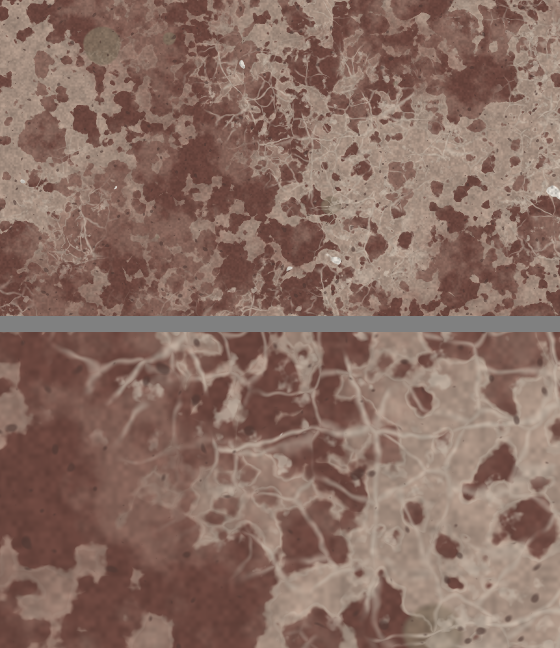
Top: the whole. Bottom: its middle third, enlarged.
A Shadertoy shader for this texture:

```glsl
// Weathered stone: red-brown blotches in tan paste with pale veins and chips.

#define BLOT_SIZE 0.50    // largest blotch radius, in cells
#define BLOT_BIAS 0.001   // shifts blotch coverage
#define EDGE_ROUGH 0.050  // raggedness of blotch outlines
#define EDGE_SOFT 0.0032  // blotch edge softness
#define WARP 0.05         // bending of outlines and veins
#define GRAIN 0.15        // fine sandy contrast
#define VEIN_WIDTH 0.0045 // pale vein width
#define VEIN_AMOUNT 0.75  // pale vein opacity

const vec3 TAN = vec3(0.635, 0.550, 0.495);
const vec3 ROSE = vec3(0.535, 0.415, 0.370);
const vec3 RED = vec3(0.495, 0.365, 0.325);
const vec3 MAROON = vec3(0.400, 0.262, 0.232);
const vec3 OLIVE = vec3(0.490, 0.425, 0.360);
const vec3 CHALK = vec3(0.745, 0.690, 0.635);
const vec3 CHIP = vec3(0.800, 0.780, 0.750);
const vec3 PORE = vec3(0.300, 0.220, 0.200);

vec2 hash2(vec2 p) {
    vec3 q = fract(p.xyx * vec3(0.1031, 0.1030, 0.0973));
    q += dot(q, q.yzx + 33.33);
    return fract((q.xx + q.yz) * q.zy);
}

float noise(vec2 p) {
    vec2 i = floor(p), f = fract(p);
    f = f * f * (3.0 - 2.0 * f);
    vec2 e = vec2(0.0, 1.0);
    return mix(mix(hash2(i).x, hash2(i + e.yx).x, f.x),
               mix(hash2(i + e.xy).x, hash2(i + e.yy).x, f.x), f.y);
}

float fbm(vec2 p) {
    float sum = 0.0, amp = 0.5;
    for (int k = 0; k < 4; k++) {
        sum += amp * noise(p);
        p = mat2(1.6, 1.2, -1.2, 1.6) * p + 13.7;
        amp *= 0.5;
    }
    return sum / 0.9375;
}

// Depth inside the nearest scattered disc; a high rarity leaves few large ones.
float discs(vec2 p, float scale, float size, float rarity) {
    vec2 q = p * scale, cell = floor(q);
    float depth = -1.0;
    for (int y = -1; y <= 1; y++)
    for (int x = -1; x <= 1; x++) {
        vec2 c = cell + vec2(x, y);
        float radius = size * pow(hash2(c + scale * 23.0 + 7.0).y, rarity);
        depth = max(depth, radius - length(c + hash2(c + scale * 17.0) - q));
    }
    return depth / scale;
}

// Thin lines along the borders of cellular noise.
float veins(vec2 p, float scale) {
    vec2 q = p * scale, cell = floor(q);
    float near = 9.0, second = 9.0;
    for (int y = -1; y <= 1; y++)
    for (int x = -1; x <= 1; x++) {
        vec2 c = cell + vec2(x, y);
        float d = length(c + hash2(c + scale * 31.0) - q);
        second = min(second, max(near, d));
        near = min(near, d);
    }
    return 1.0 - smoothstep(0.0, VEIN_WIDTH * 2.0, (second - near) / scale);
}

void mainImage(out vec4 fragColor, in vec2 fragCoord) {
    vec2 p = fragCoord / iResolution.y + 3.0;
    vec2 bend = vec2(fbm(p * 11.0), fbm(p * 11.0 + 41.0)) - 0.5;
    vec2 w = p + WARP * bend;
    float ragged = fbm(p * 32.0) - 0.5;
    float region = fbm(p * 2.6 + 5.0);

    // Tan paste with a broad rosy stain
    float stain = smoothstep(0.42, 0.64, region + 0.25 * ragged);
    vec3 col = mix(TAN, ROSE, 0.85 * stain);
    col *= 1.0 + 0.22 * (fbm(p * 24.0 + 9.0) - 0.5);

    // Blotches of three sizes, thicker where the stain is strong
    float depth = max(discs(w, 6.0, BLOT_SIZE, 1.0),
                  max(discs(w, 13.0, BLOT_SIZE * 0.88, 1.0),
                      discs(w, 29.0, BLOT_SIZE * 0.72, 1.2)));
    depth += EDGE_ROUGH * ragged + 0.05 * (region - 0.5) + BLOT_BIAS;
    float blot = smoothstep(-EDGE_SOFT, EDGE_SOFT, depth);
    float tone = smoothstep(0.32, 0.66, fbm(p * 8.0 + 19.0) + 0.5 * ragged);
    col = mix(col, mix(RED, MAROON, tone), blot * mix(0.82, 0.97, tone));

    // Rare smooth olive pebbles
    float pebble = discs(p + 0.4 * WARP * bend, 2.0, 0.17, 5.0);
    col = mix(col, OLIVE, 0.85 * smoothstep(-0.003, 0.005, pebble));

    // Broken veins, chalky rims and crusts
    float crust = smoothstep(0.46, 0.64, fbm(p * 4.0 + 27.0));
    float line = max(veins(w, 6.0), 0.75 * veins(w + 0.3 * WARP * bend, 15.0));
    line *= crust * smoothstep(0.34, 0.56, fbm(p * 19.0 + 3.0));
    float rim = smoothstep(0.005, 0.0, abs(depth + 0.006)) * (0.15 + 0.4 * crust);
    float flake = crust * smoothstep(0.64, 0.78, fbm(p * 36.0 + 51.0));
    col = mix(col, CHALK, VEIN_AMOUNT * max(line, max(rim, flake)));

    // Sandy grain and dark pores
    float grain = 0.6 * noise(p * 170.0) + 0.4 * noise(p * 83.0 + 8.0) - 0.5;
    col *= 1.0 + GRAIN * 1.6 * grain;
    float pore = discs(w, 37.0, 0.24, 5.0) + 0.006 * ragged;
    col = mix(col, PORE, 0.6 * smoothstep(-0.001, 0.003, pore));

    // A few bright angular chips
    float chip = discs(w + 0.5 * WARP * bend, 4.0, 0.085, 7.0) + 0.012 * ragged;
    col = mix(col, CHIP * (1.0 + 0.5 * grain), smoothstep(0.001, 0.005, chip));

    fragColor = vec4(clamp(col, 0.0, 1.0), 1.0);
}
```
